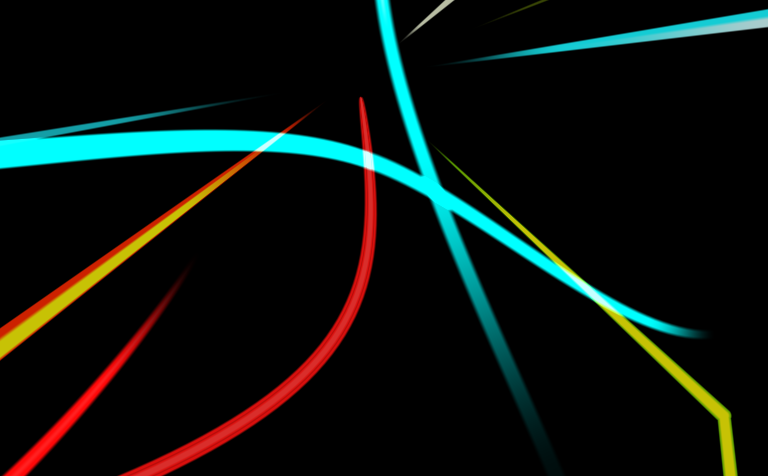
Write a Shadertoy shader that draws this background.

```glsl
// Glowing cyan, red and yellow light trails crossing on black.

// Units: 1 = one percent of the canvas height.
// Each trail yields vec3(side across it from -1 to 1, position along it, coverage).

vec3 profile(float offset, float t, float halfWidth, float blur) {
    float soft = max(blur, 80.0 / iResolution.y);
    float cover = 1.0 - smoothstep(halfWidth - soft, halfWidth + soft, abs(offset));
    return vec3(offset / max(halfWidth, 0.1), t, cover);
}

// x: signed distance to a segment (positive on its left), y: position along it
vec2 segment(vec2 p, vec2 a, vec2 b) {
    vec2 dir = b - a, rel = p - a;
    float t = clamp(dot(rel, dir) / dot(dir, dir), 0.0, 1.0);
    float side = dir.x * rel.y - dir.y * rel.x < 0.0 ? -1.0 : 1.0;
    return vec2(side * length(rel - dir * t), t);
}

// Straight trail that widens from w0 to w1
vec3 ray(vec2 p, vec2 a, vec2 b, float w0, float w1, float blur) {
    vec2 s = segment(p, a, b);
    return profile(s.x, s.y, mix(w0, w1, s.y), blur);
}

vec2 bezier(vec2 a, vec2 b, vec2 c, vec2 d, float t) {
    float u = 1.0 - t;
    return u * u * u * a + 3.0 * u * t * (u * b + t * c) + t * t * t * d;
}

// Curved trail; power shapes the change of width
vec3 curve(vec2 p, vec2 a, vec2 b, vec2 c, vec2 d, float w0, float w1, float power, float blur) {
    const float STEPS = 40.0;
    vec2 nearest = vec2(1e4, 0.0), from = a;
    for (float i = 0.0; i < STEPS; i++) {
        vec2 to = bezier(a, b, c, d, (i + 1.0) / STEPS);
        vec2 s = segment(p, from, to);
        if (abs(s.x) < abs(nearest.x)) nearest = vec2(s.x, (i + s.y) / STEPS);
        from = to;
    }
    return profile(nearest.x, nearest.y, mix(w0, w1, pow(nearest.y, power)), blur);
}

void mainImage(out vec4 fragColor, in vec2 fragCoord) {
    vec2 p = fragCoord / iResolution.y * 100.0;
    vec3 cyan = vec3(0.0, 1.0, 1.0), red = vec3(0.85, 0.06, 0.05), yellow = vec3(0.78, 0.76, 0.02);
    vec3 color = vec3(0.0);

    // Wide cyan wave, in two joined curves
    vec3 left = curve(p, vec2(-4.0, 67.1), vec2(27.3, 69.7), vec2(57.8, 73.5), vec2(77.1, 66.4), 2.9, 1.7, 1.0, 0.35);
    vec3 right = curve(p, vec2(77.1, 66.4), vec2(99.8, 59.0), vec2(130.3, 27.5), vec2(150.4, 29.8), 1.7, 0.8, 1.0, 0.45);
    color += cyan * max(left.z, right.z * (1.0 - smoothstep(0.78, 1.0, right.y)));

    // Falling cyan trail that fades out
    vec3 fall = curve(p, vec2(80.2, 101.0), vec2(84.0, 70.6), vec2(103.4, 31.7), vec2(117.2, -0.8), 1.35, 1.6, 1.0, 0.6);
    color += cyan * fall.z * (1.0 - 0.95 * smoothstep(0.3, 1.0, fall.y));
    color.r += 0.35 * fall.z * smoothstep(0.08, 0.0, fall.y) * smoothstep(0.5, 0.0, abs(fall.x));

    // Red hook with a pale core and fine dark lines
    vec3 hook = curve(p, vec2(75.8, 79.6), vec2(80.9, 43.3), vec2(80.9, 21.8), vec2(25.0, -2.0), 0.0, 1.9, 0.3, 0.3);
    float core = 1.0 - smoothstep(0.2, 0.5, abs(hook.x));
    float line = smoothstep(0.15, 0.0, abs(abs(hook.x) - 0.58));
    color += (red * (1.0 - 0.15 * line) + vec3(0.0, 0.12, 0.12) * core) * hook.z;

    // Red streak in the lower left
    vec3 streak = curve(p, vec2(42.0, 47.5), vec2(33.6, 33.6), vec2(18.3, 14.7), vec2(1.0, -2.0), 0.4, 1.7, 1.0, 0.5);
    core = 1.0 - smoothstep(0.0, 0.6, abs(streak.x));
    color += vec3(1.0, 0.03 + 0.1 * core, 0.03 + 0.1 * core) * streak.z * smoothstep(0.0, 0.6, streak.y);

    // Ray with a red upper side and a yellow lower side
    vec3 ember = ray(p, vec2(69.3, 79.4), vec2(-3.5, 25.1), 0.0, 2.85, 0.2);
    float gold = smoothstep(-0.5, -0.1, ember.x) * (1.0 - smoothstep(0.75, 1.0, ember.x));
    vec3 emberColor = mix(vec3(0.8, 0.13, 0.0), yellow, gold * smoothstep(0.12, 0.45, ember.y));
    color += emberColor * ember.z * smoothstep(0.0, 0.15, ember.y);

    // Thin teal ray on the left
    vec3 teal = ray(p, vec2(60.5, 80.7), vec2(-3.0, 69.7), 0.05, 0.9, 0.25);
    color += vec3(0.08, 0.62, 0.65) * teal.z * smoothstep(0.0, 0.6, teal.y);

    // Cyan ray on the right with a grey lower side
    vec3 beam = ray(p, vec2(88.2, 85.7), vec2(165.0, 96.7), 0.0, 1.95, 0.25);
    float grey = smoothstep(0.35, -0.2, beam.x) * smoothstep(0.35, 1.0, beam.y);
    vec3 beamColor = mix(vec3(0.08, 0.8, 0.83), vec3(0.68, 0.8, 0.8), grey);
    color += beamColor * beam.z * smoothstep(0.0, 0.4, beam.y);

    // Pale and dim green slivers at the top
    vec3 pale = ray(p, vec2(83.4, 90.5), vec2(96.8, 102.0), 0.05, 0.75, 0.2);
    color += vec3(0.72, 0.74, 0.64) * pale.z * smoothstep(0.0, 0.4, pale.y);
    vec3 dim = ray(p, vec2(98.7, 93.7), vec2(117.0, 101.0), 0.05, 0.3, 0.2);
    color += vec3(0.22, 0.27, 0.02) * dim.z * smoothstep(0.0, 0.7, dim.y);

    // Bent yellow trail with green edges
    vec3 slope = ray(p, vec2(89.3, 71.0), vec2(152.1, 12.6), 0.05, 1.55, 0.2);
    vec3 drop = ray(p, vec2(152.1, 12.6), vec2(153.7, -2.0), 1.4, 1.5, 0.2);
    vec3 leafEdge = vec3(0.33, 0.6, 0.0);
    vec3 slopeColor = mix(yellow, leafEdge, max(smoothstep(0.5, 1.0, abs(slope.x)), 1.0 - smoothstep(0.05, 0.35, slope.y)));
    vec3 dropColor = mix(yellow, leafEdge, smoothstep(0.5, 1.0, abs(drop.x)));
    color += max(slopeColor * slope.z * smoothstep(0.0, 0.1, slope.y), dropColor * drop.z);

    fragColor = vec4(min(color, 1.0), 1.0);
}
```
